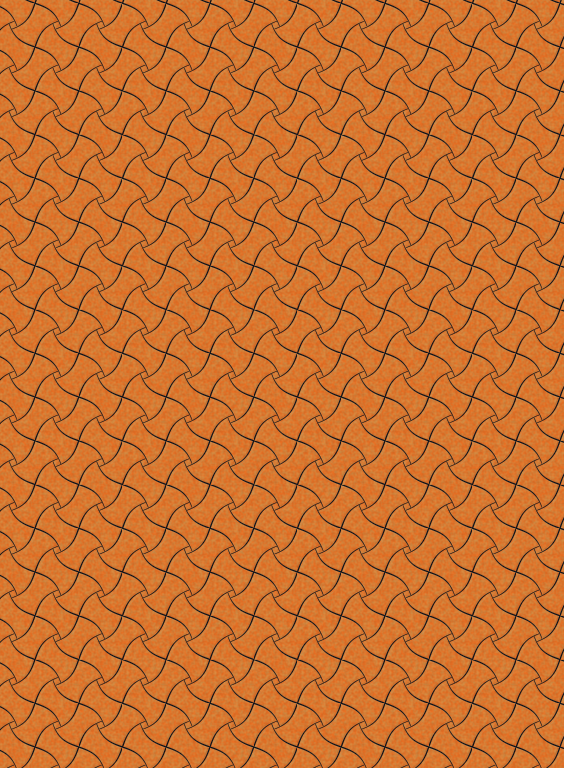
A Shadertoy shader for this pattern:

```glsl
// Terracotta pinwheel paving: curved tiles swirling around small tilted square inserts.
#define REPEATS 12.892             // repeats across the canvas width
#define ORIGIN vec2(0.800, 0.480)  // first crossing, in repeats
#define BULGE 0.135                // sideways bow of each joint
#define BOW 3.546                  // angular rate of the bow
#define ARM_END 0.80               // joint length, in repeats
#define WIDE 0.0150                // joint half width at a crossing
#define THIN 0.0065                // joint half width at the tip
#define EMBER vec3(0.875, 0.425, 0.140)
#define SAND vec3(0.818, 0.530, 0.250)
#define GROUT vec3(0.050, 0.075, 0.110)
#define GLINT vec3(0.780, 0.640, 0.430)
#define MOTTLE 1.2                 // strength of the clay mottling

vec2 gradientAt(vec2 cell, float period) {
    cell = mod(cell, period);
    float a = 6.2832 * fract(sin(dot(cell, vec2(127.1, 311.7)) + period) * 43758.5);
    return vec2(cos(a), sin(a));
}

// Gradient noise that wraps after a whole number of cells
float noise(vec2 p, float period) {
    p *= period;
    vec2 i = floor(p), f = fract(p);
    vec2 u = f * f * f * (f * (f * 6.0 - 15.0) + 10.0);
    vec2 e = vec2(1.0, 0.0);
    float a = dot(gradientAt(i, period), f);
    float b = dot(gradientAt(i + e.xy, period), f - e.xy);
    float c = dot(gradientAt(i + e.yx, period), f - e.yx);
    float d = dot(gradientAt(i + e.xx, period), f - e.xx);
    return mix(mix(a, b, u.x), mix(c, d, u.x), u.y);
}

// Share of a pixel covered by a stroke of half width w at distance d
float coverage(float d, float w, float px) {
    return clamp((min(d + 0.5 * px, w) - max(d - 0.5 * px, -w)) / px, 0.0, 1.0);
}

// One joint bowing from a crossing; its tail is one side of the insert
float arm(vec2 p, float px) {
    float x = clamp(p.x, 0.0, ARM_END);
    float slope = BULGE * BOW * cos(BOW * x);
    float side = (p.y - BULGE * sin(BOW * x)) * inversesqrt(1.0 + slope * slope);
    return coverage(length(vec2(p.x - x, side)), mix(WIDE, THIN, x / ARM_END), px);
}

// Four joints per cell, one from each corner, turning about its centre
float joints(vec2 p, float px) {
    vec2 g = fract(p) - 0.5;
    float ink = 0.0;
    for (int k = 0; k < 4; k++) {
        vec2 diagonal = vec2(g.x + g.y + 1.0, g.y - g.x) * 0.70711;
        ink = max(ink, arm(diagonal, px));
        g = vec2(-g.y, g.x);
    }
    return ink;
}

void mainImage(out vec4 fragColor, in vec2 fragCoord) {
    vec2 p = fragCoord / iResolution.x * REPEATS - ORIGIN;
    float px = REPEATS / iResolution.x;

    // Mottled clay: broad clouds, flecks and fine grain, wrapping every two cells
    vec2 q = 0.5 * p;
    float clouds = noise(q, 7.0);
    float flecks = noise(q + 0.37, 17.0);
    float grain = noise(q + 0.71, 37.0);
    float sand = 0.43 + MOTTLE * (0.25 * clouds + 0.55 * flecks + 0.65 * grain);
    vec3 color = mix(EMBER, SAND, clamp(sand, 0.0, 1.0));
    color *= 1.0 + 0.08 * noise(q + 0.13, 29.0);

    // Pale lower edges, soft scorched rims, then the dark joints
    float glint = joints(p + vec2(-0.035, 0.035), max(px, 0.034));
    color = mix(color, GLINT, 0.35 * glint);
    float rim = joints(p + vec2(0.015, -0.015), max(px, 0.06));
    color = mix(color, color * vec3(0.72, 0.66, 0.72), 0.6 * rim);
    color = mix(color, GROUT, joints(p, px));

    fragColor = vec4(color, 1.0);
}
```
